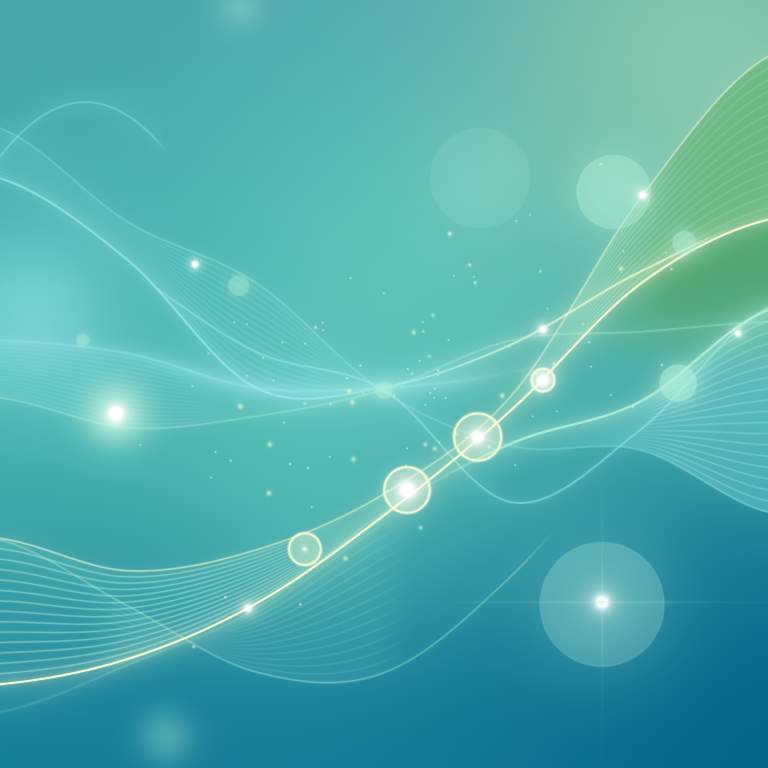
Write a WebGL 2 fragment shader that draws this background.

```glsl
#version 300 es
precision highp float;
// Teal and green backdrop: soft glows, strands and line meshes
// between spline curves, translucent discs, rings and sparkles.
uniform vec2 u_resolution;
out vec4 outColor;

const vec3 DEEP = vec3(.09,.5,.6), TEAL = vec3(.25,.68,.67), SKY = vec3(.29,.65,.67);
const vec3 CORNER = vec3(.01,.4,.54), MINT = vec3(.41,.8,.74), HAZE = vec3(.56,.8,.68);
const vec3 LEAF = vec3(.42,.72,.52), MOSS = vec3(.31,.65,.45), ICE = vec3(.62,.92,.92);
const vec3 CREAM = vec3(.97,.98,.82), PALE = vec3(.7,.94,.85);
const float THREAD = .0013;
const int DUST = 95;

// Evenly spaced heights, left to right
const float LOW[7] = float[](.109,.142,.214,.329,.467,.63,.714);
const float TOP[7] = float[](.299,.257,.284,.357,.486,.741,.926);
const float SWOOP[7] = float[](.768,.661,.495,.496,.552,.646,.716);
const float DIP[7] = float[](.74,.648,.542,.492,.346,.44,.599);
const float VEIL[7] = float[](.833,.711,.632,.49,.419,.414,.333);
const float DRIFT[7] = float[](.557,.54,.495,.495,.516,.57,.6);
const float SAG[7] = float[](.482,.443,.458,.493,.557,.568,.581);
const float RISE[7] = float[](.073,.134,.208,.333,.423,.477,.596);
const float BASIN[7] = float[](.297,.211,.125,.124,.251,.44,.6);

// Centre, radius, opacity
const vec4 DISCS[8] = vec4[](vec4(.799,.75,.048,.4), vec4(.784,.213,.081,.26),
  vec4(.625,.768,.065,.12), vec4(.891,.684,.015,.4), vec4(.883,.501,.024,.5),
  vec4(.311,.628,.013,.3), vec4(.108,.557,.008,.3), vec4(.5,.492,.011,.4));
// Centre, size, ring radius
const vec4 SPARKS[11] = vec4[](vec4(.784,.216,.015,0), vec4(.837,.746,.008,0),
  vec4(.707,.571,.008,0), vec4(.961,.566,.006,0), vec4(.323,.208,.008,0),
  vec4(.254,.656,.007,0), vec4(.622,.431,.014,.031), vec4(.53,.362,.018,.03),
  vec4(.707,.505,.014,.015), vec4(.397,.285,.003,.021), vec4(.151,.461,.018,0));

vec2 p;   // canvas position
float w;  // line width
vec3 col;

void tint(vec3 c, float a) { col = mix(col, c, clamp(a, 0., 1.)); }
float hash(float n) { return fract(sin(n * 127.1) * 43758.5); }
float glow(vec2 c, float r) { c -= p; return exp(-dot(c, c) / (r * r)); }
float thin(float d) { return exp(-d * d / (w * w)); }
float band(float a, float b, float s) {
  return smoothstep(a - s, a + s, p.x) * (1. - smoothstep(b - s, b + s, p.x));
}

// Cubic spline: height and slope
vec2 curve(float k[7]) {
  float s = clamp(p.x, 0., .9999) * 6.;
  int i = int(s);
  float t = s - float(i), b = k[i], c = k[i + 1];
  float m = .5 * (c - k[max(i - 1, 0)]), n = .5 * (k[min(i + 2, 6)] - b);
  float q = 3. * (c - b) - 2. * m - n, r = 2. * (b - c) + m + n;
  return vec2(b + t * (m + t * (q + t * r)), 6. * (m + t * (2. * q + 3. * r * t)));
}

// Fine line with a halo
float strand(vec2 c, float halo) {
  float d = abs(p.y - c.x) * inversesqrt(1. + c.y * c.y);
  return min(thin(d) + halo * exp(-d / .012), 1.);
}

// Shared lines and a fill between two curves
void mesh(vec2 a, vec2 b, float count, vec3 c, float line, float fill) {
  float span = abs(b.x - a.x) + 1e-4, t = (p.y - a.x) / span * sign(b.x - a.x);
  float gap = span / count, slope = mix(a.y, b.y, clamp(t, 0., 1.));
  float d = abs(fract(t * count + .5) - .5) * gap * inversesqrt(1. + slope * slope);
  float inside = smoothstep(-w, w, min(t, 1. - t) * span);
  tint(c, inside * (line * thin(d) * smoothstep(w, 5. * w, gap) + fill));
}

void main() {
  p = gl_FragCoord.xy / u_resolution;
  w = max(THREAD, .65 / min(u_resolution.x, u_resolution.y));

  // Gradient and broad glows
  col = mix(mix(DEEP, TEAL, smoothstep(0., .45, p.y)), SKY, smoothstep(.6, 1., p.y));
  tint(MINT, .75 * glow(vec2(.53, .61), .29));
  tint(MINT, .35 * glow(vec2(.42, .37), .17));
  tint(CORNER, .9 * glow(vec2(1.02, 0), .42));
  tint(ICE, .55 * glow(vec2(.04, .59), .12));
  tint(HAZE, .85 * glow(vec2(.92), .31));

  vec2 low = curve(LOW), top = curve(TOP), swoop = curve(SWOOP), veil = curve(VEIL);
  vec2 drift = curve(DRIFT), sag = curve(SAG), rise = curve(RISE), basin = curve(BASIN);

  // Green field
  float field = smoothstep(.7, .9, p.x) * smoothstep(.48, .64, p.y);
  field *= 1. - smoothstep(-w, w, p.y - top.x);
  tint(mix(MOSS, LEAF, smoothstep(-w, w, p.y - low.x)), .95 * field);

  // Meshes
  mesh(low, top, 14., PALE, .42 - .26 * field, .08 - .08 * field);
  float m = band(-.1, .47, .05);
  mesh(swoop, veil, 15., ICE, .14 * m, .05 * m);
  m = band(-.1, .3, .08);
  mesh(sag, drift, 16., ICE, .13 * m, .09 * m);
  m = smoothstep(.64, .92, p.x);
  mesh(veil, rise, 18., ICE, .24 * m, .3 * m);
  m = band(.14, .51, .04);
  mesh(basin, rise, 14., PALE, .12 * m, .08 * m);

  // Strands
  float right = smoothstep(.5, .75, p.x), haze = exp(-abs(p.y - drift.x) / .016);
  tint(mix(ICE, HAZE, right), .4 * band(.2, .66, .08) * haze);
  tint(mix(ICE, CREAM, right), .75 * strand(swoop, .3) * band(-.1, .92, .04));
  tint(ICE, .55 * strand(curve(DIP), .2) * smoothstep(.17, .24, p.x));
  tint(ICE, .32 * strand(veil, .2));
  tint(ICE, .42 * strand(drift, .6) * (1. - right));
  tint(PALE, .38 * strand(sag, .3));
  tint(PALE, .38 * strand(basin, .1) * band(-.1, .7, .03));
  tint(PALE, strand(rise, .45) * mix(.2, .9, smoothstep(.55, .68, p.x)));
  tint(CREAM, .5 * strand(top, .15));
  tint(CREAM, strand(low, .3));
  float u = p.x - .111;
  tint(ICE, .42 * strand(vec2(.867 - 5.76 * u * u, -11.5 * u), .25) * band(-.1, .21, .01));

  // Discs in soft glows
  tint(PALE, .75 * glow(vec2(.151, .461), .045));
  tint(PALE, .35 * glow(vec2(.216, .04), .035));
  tint(PALE, .3 * glow(vec2(.313, .99), .03));
  for (int i = 0; i < 8; i++) {
    vec4 s = DISCS[i];
    float d = length(p - s.xy) - s.z;
    tint(PALE, s.w * (1. - smoothstep(-w, w, d) + .3 * thin(d)));
    tint(PALE, s.w * glow(s.xy, 1.2 * s.z));
  }

  // Dust along the diagonal
  for (int i = 1; i <= DUST; i++) {
    float n = float(i), x = .12 + .4 * (hash(n) + hash(n + 200.));
    float y = .03 + .4 * x + .24 * (hash(n + 400.) + hash(n + 600.));
    float r = mix(.001, .0036, pow(hash(n + 800.), 3.));
    tint(mix(PALE, CREAM, hash(n + 50.)), .75 * glow(vec2(x, y), max(r, w)));
  }

  // Sparks, rings and a cross flare
  for (int i = 0; i < 11; i++) {
    vec4 s = SPARKS[i];
    float d = length(p - s.xy) - s.w;
    if (s.w > 0.) tint(CREAM, .35 * (1. - smoothstep(-w, w, d)) + .8 * thin(.7 * d));
    tint(vec3(1), glow(s.xy, .6 * s.z) + .4 * glow(s.xy, 1.5 * s.z));
  }
  vec2 f = abs(p - SPARKS[0].xy);
  tint(PALE, .45 * (exp(-f.y / w - f.x / .09) + exp(-f.x / w - f.y / .06)));
  outColor = vec4(col, 1);
}
```
